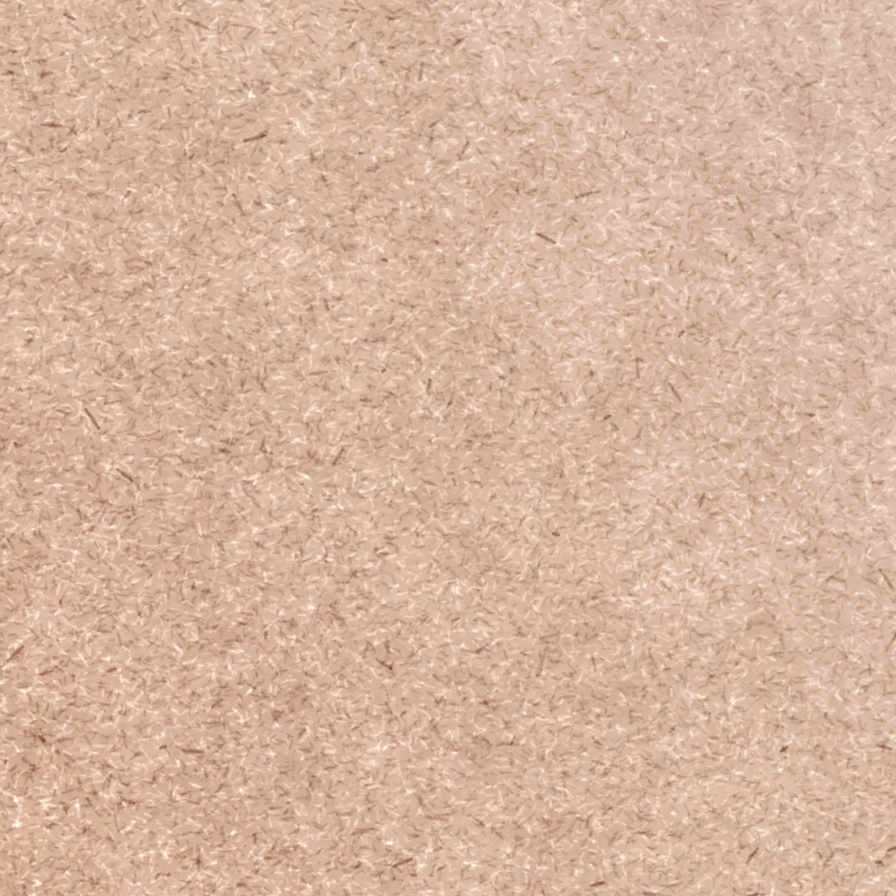
Reproduce this texture procedurally as a three.js fragment shader.

```glsl
// Pressed fibreboard: pale tan pulp of fine matted fibres with sparse dark brown flecks.
varying vec2 vUv;

const float PI = 3.14159265;

// Colours
const vec3 PULP_COLOR = vec3(0.848, 0.713, 0.631);
const vec3 TONE_STEP  = vec3(0.042, 0.050, 0.052); // colour change per unit of tone
const vec3 WARM_TINT  = vec3(0.008, -0.008, -0.018); // added lower left, removed upper right

// Fine fibres
const int   FIBRE_LAYERS = 6;
const float FIBRE_CELLS  = 62.0;
const float FIBRE_GROWTH = 6.0;
const float FIBRE_TONE   = 2.15;
const vec2  FIBRE_LENGTH = vec2(0.10, 0.46); // half lengths, in cells
const float FIBRE_WIDTH  = 0.28;             // soft half width, in cells

// Flecks: small faint ones and long dark ones
const float CHIP_CELLS  = 34.0;
const float CHIP_SHARE  = 0.38;
const float CHIP_TONE   = 3.2;
const vec2  CHIP_LENGTH = vec2(0.04, 0.26);
const float CHIP_WIDTH  = 0.14;
const float FLECK_CELLS  = 14.0;
const float FLECK_SHARE  = 0.36;
const float FLECK_TONE   = 6.0;
const vec2  FLECK_LENGTH = vec2(0.02, 0.18);
const float FLECK_WIDTH  = 0.064;

// Broad shading
const float MOTTLE_TONE = 0.25;
const float SHADE_TONE  = 0.40;

vec4 hash4(vec3 p) {
  vec4 q = fract(p.xyzx * vec4(0.1031, 0.1030, 0.0973, 0.1099));
  q += dot(q, q.wzxy + 33.33);
  return fract((q.xxyz + q.yzzw) * q.zywx);
}

// Distance to a segment through the origin, growing faster near its thin ends
float taperedDistance(vec2 p, vec2 direction, float halfLength) {
  float along = clamp(dot(p, direction), -halfLength, halfLength);
  return length(p - direction * along) * (1.0 + 0.6 * abs(along) / halfLength);
}

// One soft stroke in one cell: x is its coverage, y its random value from 0 to 1
vec2 stroke(vec2 p, vec2 cell, float seed, vec2 lengths, float width) {
  vec4 r = hash4(vec3(cell, seed));
  float angle = PI * (r.z - 0.5);
  angle -= 0.25 * sin(2.0 * angle); // slight lean towards the horizontal
  float halfLength = mix(lengths.x, lengths.y, fract(r.z * 37.0));
  float d = taperedDistance(p - cell - r.xy, vec2(cos(angle), sin(angle)), halfLength);
  return vec2(1.0 - smoothstep(0.0, width, d), r.w);
}

// Matted fibres, each lighter or darker than the pulp
float fibreTone(vec2 p, float seed) {
  float tone = 0.0;
  for (int j = -1; j <= 1; j++) {
    for (int i = -1; i <= 1; i++) {
      vec2 cell = floor(p) + vec2(float(i), float(j));
      vec2 s = stroke(p, cell, seed, FIBRE_LENGTH, FIBRE_WIDTH);
      tone += s.x * (2.0 * s.y - 1.0);
    }
  }
  return tone;
}

// Scattered flecks of varied strength, found in a share of the cells
float fleckCover(vec2 p, float seed, float share, vec2 lengths, float width) {
  float cover = 0.0;
  for (int j = -1; j <= 1; j++) {
    for (int i = -1; i <= 1; i++) {
      vec2 cell = floor(p) + vec2(float(i), float(j));
      vec2 s = stroke(p, cell, seed, lengths, width);
      float strength = step(s.y, share) * mix(1.0, 0.3, s.y / share);
      cover = max(cover, s.x * strength);
    }
  }
  return cover;
}

// Cloudy variation from turned and bent sine waves
float mottle(vec2 p) {
  float sum = 0.0;
  float frequency = 13.0;
  for (int i = 0; i < 6; i++) {
    float phase = float(i) * 1.7;
    p = mat2(0.8, 0.6, -0.6, 0.8) * p + 0.03 * sin(p.yx * 13.0 + phase);
    sum += sin(p.x * frequency + phase) * sin(p.y * frequency * 1.13 - phase);
    frequency *= 1.55;
  }
  return sum;
}

void main() {
  // Lower left is warmer, darker and rougher than upper right
  float diagonal = dot(vUv - 0.5, vec2(0.6, 0.4)) * 2.0;
  float roughness = 1.0 - 0.25 * diagonal;
  float tone = SHADE_TONE * diagonal + MOTTLE_TONE * mottle(vUv);

  for (int i = 0; i < FIBRE_LAYERS; i++) {
    float layer = float(i);
    vec2 p = vUv * (FIBRE_CELLS + FIBRE_GROWTH * layer) + 0.37 * layer;
    tone += FIBRE_TONE * roughness * fibreTone(p, layer + 3.0);
  }

  tone -= CHIP_TONE * roughness
        * fleckCover(vUv * CHIP_CELLS, 17.0, CHIP_SHARE, CHIP_LENGTH, CHIP_WIDTH);
  tone -= FLECK_TONE
        * fleckCover(vUv * FLECK_CELLS, 29.0, FLECK_SHARE, FLECK_LENGTH, FLECK_WIDTH);

  vec3 color = PULP_COLOR + TONE_STEP * tone - WARM_TINT * diagonal;
  gl_FragColor = vec4(clamp(color, 0.0, 1.0), 1.0);
}
```
